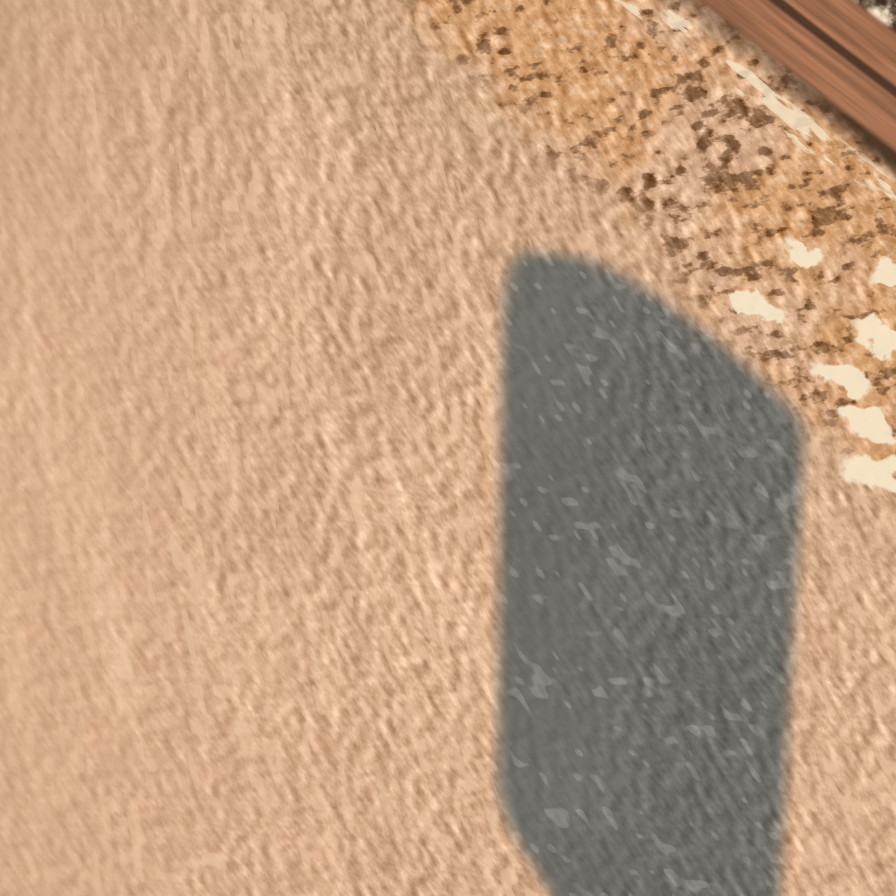
Reproduce this texture procedurally as a Shadertoy shader.

```glsl
// Sunlit sand path with a soft slab shadow, littered gravel bank and timber beams.

const vec3 SAND = vec3(0.845, 0.675, 0.540);
const vec3 SAND_LIGHT = vec3(0.920, 0.765, 0.625);
const vec3 SAND_DULL = vec3(0.780, 0.635, 0.505);
const vec3 SHADE = vec3(0.430, 0.425, 0.400);
const vec3 GRAVEL = vec3(0.825, 0.620, 0.435);
const vec3 FLECK = vec3(0.430, 0.290, 0.180);
const vec3 CHIP = vec3(0.970, 0.900, 0.780);
const vec3 WOOD = vec3(0.620, 0.425, 0.310);
const vec3 GAP = vec3(0.260, 0.180, 0.130);
const float PENUMBRA = 0.014;
const float CORNER_ROUNDING = 0.022;
const float BANK_LINE = 1.43;
const int CHIP_COUNT = 7;
const int CORNERS = 8;

float hash(vec2 p) {
    return fract(sin(dot(p, vec2(127.1, 311.7))) * 43758.5453);
}

float noise(vec2 p) {
    vec2 i = floor(p), f = fract(p);
    f = f * f * (3.0 - 2.0 * f);
    return mix(mix(hash(i), hash(i + vec2(1, 0)), f.x),
               mix(hash(i + vec2(0, 1)), hash(i + vec2(1, 1)), f.x), f.y);
}

float fbm(vec2 p) {
    float sum = 0.0, amp = 0.5;
    for (int i = 0; i < 4; i++) {
        sum += amp * noise(p);
        p = mat2(1.6, 1.2, -1.2, 1.6) * p + 7.3;
        amp *= 0.5;
    }
    return sum / 0.9375;
}

float smoothMax(float a, float b, float k) {
    float h = max(k - abs(a - b), 0.0) / k;
    return max(a, b) + h * h * k * 0.25;
}

// Rounded convex outline, negative inside
float slabDistance(vec2 p) {
    vec2 c[CORNERS] = vec2[CORNERS](
        vec2(0.868, -0.03), vec2(0.898, 0.530), vec2(0.785, 0.638), vec2(0.662, 0.714),
        vec2(0.575, 0.720), vec2(0.561, 0.690), vec2(0.555, 0.100), vec2(0.633, -0.03));
    float d = -1.0;
    for (int i = 0; i < CORNERS; i++) {
        vec2 e = normalize(c[(i + 1) % CORNERS] - c[i]);
        d = smoothMax(d, dot(p - c[i], vec2(e.y, -e.x)), CORNER_ROUNDING);
    }
    return d;
}

// Relief of grains drawn out along the sweep of the path
float grainRelief(vec2 p) {
    vec2 q = vec2((p.x + 0.55 * p.y) * 115.0, (p.y - 0.25 * p.x) * 72.0);
    return fbm(q) - fbm(q + vec2(0.65, -0.45));
}

vec3 sandColor(vec2 p, float relief) {
    float sweep = p.x + p.y * (0.12 + 0.5 * p.x);
    float streak = fbm(vec2(sweep * 32.0, p.y * 3.5));
    float patches = fbm(p * vec2(7.0, 5.0) + 3.0);
    vec3 col = mix(SAND, SAND_DULL, 0.65 * smoothstep(0.6, 1.0, p.y));
    col = mix(col, SAND_DULL, 0.5 * smoothstep(0.45, 0.75, patches));
    col = mix(col, SAND_LIGHT, 0.55 * smoothstep(0.5, 0.8, streak));
    float rough = mix(0.13, 0.34, smoothstep(0.0, 0.5, p.x));
    float glint = smoothstep(0.68, 0.86, noise(vec2(sweep * 105.0, p.y * 48.0)));
    col += relief * rough;
    return mix(col, SAND_LIGHT, 0.6 * glint * smoothstep(0.0, 0.4, p.x + 0.15));
}

vec3 gravelColor(vec2 p, float relief) {
    float fine = fbm(vec2(p.x + 0.3 * p.y, p.y - 0.2 * p.x) * vec2(58.0, 88.0));
    float clumps = fbm(p * 13.0 + 5.0);
    vec3 col = mix(GRAVEL, SAND, smoothstep(0.4, 0.7, clumps));
    col = mix(col, FLECK, 0.75 * smoothstep(0.55, 0.74, fine + 0.25 * (clumps - 0.5)));
    col = mix(col, SAND_LIGHT, 0.55 * smoothstep(0.43, 0.28, fine));
    return col + relief * 0.35;
}

// Pale chips strung down the bank
float chipMask(vec2 p) {
    float mask = 0.0;
    vec2 ragged = vec2(fbm(p * 45.0), fbm(p * 45.0 + 19.0)) - 0.5;
    for (int i = 0; i < CHIP_COUNT; i++) {
        float n = float(i), fade = 1.0 - n / float(CHIP_COUNT - 1);
        vec2 center = vec2(0.90 + 0.013 * n + 0.19 * fade * fade * sin(2.5 * n),
                           0.715 - 0.02 * n - 0.0035 * n * n);
        vec2 q = p - center + ragged * 0.035;
        q = vec2(q.x - 0.4 * q.y, q.y + 0.4 * q.x);
        float size = mix(0.7, 1.15, 1.0 - fade);
        float r = length(q / (vec2(0.038, 0.016) * size));
        mask = max(mask, smoothstep(1.15, 0.8, r));
    }
    return mask;
}

void mainImage(out vec4 fragColor, in vec2 fragCoord) {
    vec2 p = fragCoord / iResolution.xy;
    float relief = grainRelief(p);
    vec3 col = sandColor(p, relief);

    // Gravel bank
    float bank = p.x + p.y - BANK_LINE + 0.09 * (fbm(p * 18.0) - 0.5);
    col = mix(col, gravelColor(p, relief), smoothstep(-0.03, 0.07, bank));
    col = mix(col, CHIP, 0.95 * chipMask(p));

    // Beams, the dark hollow below them and pale scraps beside it
    float across = (p.x - 0.78) * 0.77 + p.y - 1.0;
    float along = p.x - 0.77 * p.y;
    float scraps = smoothstep(0.57, 0.68, fbm(vec2(along * 16.0, across * 75.0)));
    col = mix(col, CHIP, 0.8 * scraps * smoothstep(0.035, 0.015, abs(across + 0.055)));
    float hollow = smoothstep(-0.04, -0.008, across + 0.02 * (fbm(p * 40.0) - 0.5));
    col = mix(col, GAP, hollow * mix(0.45, 0.9, smoothstep(0.85, 0.98, p.x)));
    float plank = fbm(vec2(along * 6.0, across * 130.0));
    vec3 wood = WOOD * (0.72 + 0.56 * plank);
    wood = mix(wood, GAP, 0.8 * smoothstep(0.009, 0.003, abs(across - 0.066)));
    col = mix(col, wood, smoothstep(-0.004, 0.004, across));
    vec3 rubble = mix(GAP, CHIP, smoothstep(0.3, 0.65, fbm(p * 50.0)));
    col = mix(col, rubble, smoothstep(0.128, 0.138, across));

    // Slab shadow with subdued grain
    vec3 shade = SHADE + relief * mix(0.08, 0.17, smoothstep(0.58, 0.75, p.x));
    shade += 0.04 * (fbm(p * 9.0) - 0.5);
    shade += 0.09 * smoothstep(0.72, 0.88, noise(vec2(p.x + 0.6 * p.y, p.y) * vec2(105.0, 75.0)));
    float cover = smoothstep(PENUMBRA, -PENUMBRA, slabDistance(p));
    fragColor = vec4(clamp(mix(col, shade, cover), 0.0, 1.0), 1.0);
}
```
